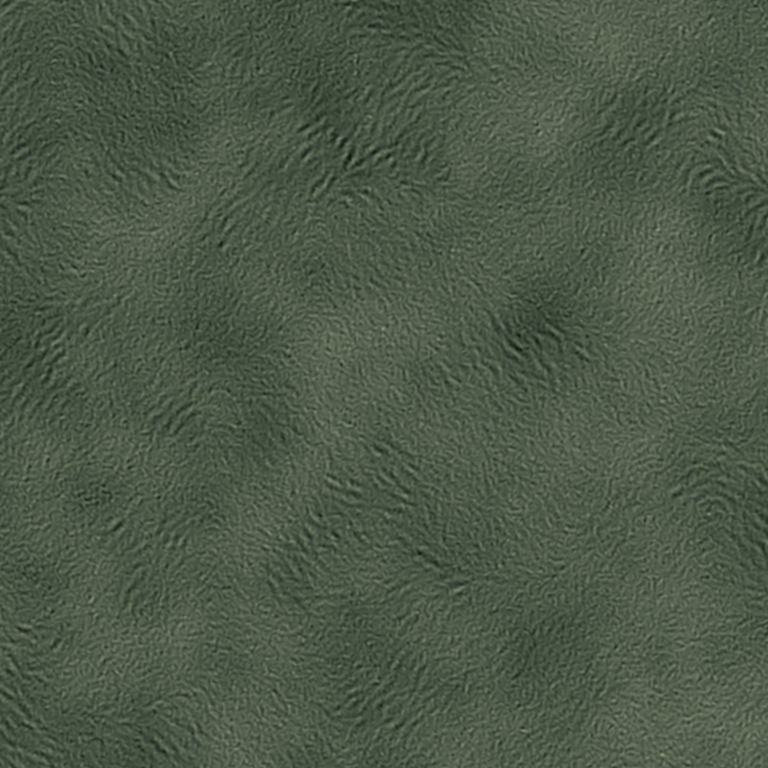
A WebGL 2 fragment shader for this texture:

```glsl
#version 300 es
precision highp float;
// Dark green suede: soft mottling under fine broken grain and short diagonal wrinkles.

uniform vec2 u_resolution;
out vec4 fragColor;

const float TAU = 6.28319;
const vec3 BASE_GREEN = vec3(0.304, 0.350, 0.282);
const vec3 TONE_TINT = vec3(1.0, 1.0, 0.86);

vec3 hash3(vec2 p) {
    vec3 q = fract(p.xyx * vec3(0.1031, 0.1030, 0.0973));
    q += dot(q, q.yxz + 33.33);
    return fract((q.xxy + q.yzz) * q.zyx);
}

float valueNoise(vec2 p) {
    vec2 cell = floor(p);
    vec2 f = fract(p);
    f = f * f * (3.0 - 2.0 * f);
    float low = mix(hash3(cell).x, hash3(cell + vec2(1.0, 0.0)).x, f.x);
    float high = mix(hash3(cell + vec2(0.0, 1.0)).x, hash3(cell + 1.0).x, f.x);
    return mix(low, high, f.y);
}

// Layered noise, each octave turned to hide the lattice.
float cloud(vec2 p) {
    mat2 turn = mat2(0.8, 0.6, -0.6, 0.8);
    float sum = 0.0;
    float weight = 0.5;
    for (int i = 0; i < 4; i++) {
        sum += weight * valueNoise(p);
        p = turn * p * 2.0 + 17.3;
        weight *= 0.6;
    }
    return sum / 1.088;
}

// Cellular ripples: scattered wave packets whose crests run along the given angle.
float ripples(vec2 p, float cycles, float angle, float spread, float seed) {
    vec2 cell = floor(p);
    float sum = 0.0;
    for (int y = -1; y <= 1; y++) {
        for (int x = -1; x <= 1; x++) {
            for (int k = 0; k < 2; k++) {
                vec2 id = cell + vec2(x, y);
                vec3 place = hash3(id + seed + 131.0 * float(k));
                vec3 shape = hash3(id + seed + 57.0 + 173.0 * float(k));
                vec2 d = p - id - place.xy;
                float a = angle + (shape.x - 0.5) * spread;
                vec2 across = vec2(-sin(a), cos(a));
                float wave = cos(TAU * (cycles * dot(d, across) + shape.y));
                sum += (0.4 + 1.2 * shape.z) * exp(-4.0 * dot(d, d)) * wave;
            }
        }
    }
    return sum;
}

void main() {
    vec2 uv = gl_FragCoord.xy / min(u_resolution.x, u_resolution.y);

    // Broad light and dark patches
    float mottle = cloud(uv * 7.5 + 3.7);

    // Crests swing between the two diagonals
    float lean = smoothstep(0.35, 0.65, valueNoise(uv * 6.0 + 41.0));
    float angle = mix(-0.85, 0.85, lean);

    // Wrinkles gather in small spots of the darker patches
    float patches = valueNoise(uv * 13.0 + 83.0);
    float creased = smoothstep(0.65, 0.38, mottle) * smoothstep(0.3, 0.8, patches);

    // Relief of broken specks, fine grain and coarser wrinkles
    float specks = ripples(uv * 112.0, 1.15, angle, TAU, 7.0);
    float grain = ripples(uv * 84.0, 1.2, angle, 1.7, 11.0);
    float wrinkle = ripples(uv * 44.0, 1.6, angle, 0.9, 29.0);
    float relief = specks * mix(0.036, 0.026, creased)
                 + grain * mix(0.043, 0.034, creased)
                 + wrinkle * mix(0.010, 0.064, creased);

    float tone = (mottle - 0.5) * 0.19 + relief;
    fragColor = vec4(BASE_GREEN + tone * TONE_TINT, 1.0);
}
```
